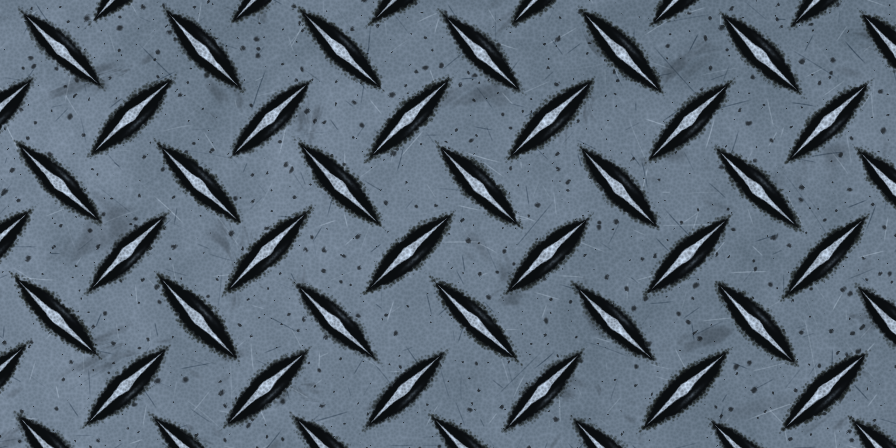
Give the GLSL for this texture, as a Shadertoy shader.

```glsl
float hash(vec2 p) {
    vec3 q = fract(p.xyx * vec3(0.1031, 0.1030, 0.0973));
    q += dot(q, q.yzx + 33.33);
    return fract((q.x + q.y) * q.z);
}

vec2 hash2(vec2 p) {
    return vec2(hash(p), hash(p + 71.7));
}

// Cellular noise: x is the distance to the nearest point, y its random value
vec2 cellular(vec2 p) {
    vec2 cell = floor(p), nearest = vec2(9.0, 0.0);
    for (int j = -1; j <= 1; j++)
    for (int i = -1; i <= 1; i++) {
        vec2 id = cell + vec2(i, j);
        float d = length(id + hash2(id) - p);
        if (d < nearest.x) nearest = vec2(d, hash(id + 19.3));
    }
    return nearest;
}

mat2 rotation(float a) {
    return mat2(cos(a), sin(a), -sin(a), cos(a));
}

// Layered, warped sines, roughly -1 to 1
float mottle(vec2 p) {
    float sum = 0.0, weight = 0.5;
    for (int i = 0; i < 5; i++) {
        p = rotation(0.9) * p * 1.8 + 1.3 * sin(p.yx * 0.9 + float(i));
        sum += weight * sin(p.x) * cos(p.y);
        weight *= 0.68;
    }
    return sum;
}

// Short hairlines, one per grid cell: bright ones positive, dark ones negative
float scratches(vec2 p, float pixel) {
    float sum = 0.0;
    for (int i = 0; i < 6; i++) {
        float scale = 3.0 + 1.6 * float(i);
        vec2 g = rotation(float(i) * 1.1) * p * scale + float(i) * 7.3;
        vec2 id = floor(g), rnd = hash2(id + 5.1);
        vec2 q = rotation(6.283 * rnd.x) * (fract(g) - 0.5 - 0.2 * (rnd - 0.5));
        q.y += 0.25 * (rnd.y - 0.5) * q.x * q.x;
        float halfLength = mix(0.1, 0.38, rnd.y);
        float line = smoothstep(0.0005 + pixel, 0.0, abs(q.y) / scale)
                   * smoothstep(halfLength, halfLength * 0.5, abs(q.x));
        sum += line * (hash(id + 3.7) - 0.55);
    }
    return sum;
}

// Lattice of raised lozenges, lit from the left, leaning by the given angle
void addTreads(inout vec3 color, vec2 p, vec2 origin, float lean, float grain, float pixel) {
    mat2 lattice = mat2(0.3115, -0.0026, 0.006, 0.3015);
    vec2 id = round(inverse(lattice) * (p - origin));
    vec2 rnd = hash2(id + lean * 13.0 + 40.0);
    vec2 q = p - origin - lattice * id - 0.006 * (rnd - 0.5);
    q = rotation(-lean + 0.06 * (rnd.x - 0.5)) * q;
    float along = q.x / mix(0.116, 0.123, rnd.y);
    float across = -sign(lean) * q.y;
    float taper = 1.0 - abs(along);
    float rough = 0.007 * (grain - 0.5) + 0.003 * mottle(p * 30.0);

    // Grime around the foot, heavier on some treads
    float body = abs(across) - mix(0.027, 0.031, rnd.x) * (1.0 - along * along);
    float grime = smoothstep(0.012, -0.002, body + 1.8 * rough);
    color = mix(color, vec3(0.13, 0.15, 0.14), grime * mix(0.6, 0.9, rnd.y));

    // Shaded body with a dull glint on its right shoulder
    float glint = exp(-pow(along / 0.22, 2.0) - pow((across - 0.019) / 0.004, 2.0));
    vec3 shade = vec3(0.04, 0.05, 0.06) + vec3(0.17, 0.19, 0.21) * glint * (0.5 + grain);
    color = mix(color, shade, smoothstep(0.003 + pixel, -0.003, body + 0.6 * rough));

    // Polished left face, swelling at the middle
    float swell = exp(-pow(along / 0.17, 2.0));
    float rightEdge = 0.005 * taper + 0.005 * swell - 0.001;
    float leftEdge = -0.014 * taper - 0.002 * swell + 0.001;
    float face = max(across - rightEdge, leftEdge - across) + 0.25 * rough;
    vec3 polish = vec3(0.65, 0.71, 0.78) * (0.78 + 0.45 * grain + 0.12 * mottle(p * 45.0));
    color = mix(color, polish, smoothstep(pixel, -pixel, face) * smoothstep(0.02, 0.12, taper));
}

void mainImage(out vec4 fragColor, in vec2 fragCoord) {
    vec2 p = fragCoord / iResolution.y;
    float pixel = 1.0 / iResolution.y;
    float grain = cellular(p * 130.0).x;

    // Worn plate, brighter towards the lower left
    float tone = 0.56 + 0.28 * mottle(p * 3.0) + 0.14 * mottle(p * 14.0 + 4.0);
    tone += 0.12 * (1.0 - p.x) - 0.15 * (p.y - 0.5) + 0.5 * (grain - 0.5);
    vec3 color = mix(vec3(0.35, 0.41, 0.465), vec3(0.49, 0.55, 0.62), tone);
    color += 0.24 * scratches(p, pixel);

    // Pits and stains
    vec2 pit = cellular(p * 34.0 + 0.15 * mottle(p * 40.0));
    float pitSize = 0.3 * pow(pit.y, 4.0);
    color *= 1.0 - 0.6 * smoothstep(pitSize + 0.02, pitSize * 0.3, pit.x) * step(0.4, pit.y);
    color *= 1.0 - 0.2 * smoothstep(0.35, 0.9, mottle(p * 9.0 + 2.0));

    addTreads(color, p, vec2(0.141, 0.893), -0.785, grain, pixel);
    addTreads(color, p, vec2(0.293, 0.740), 0.765, grain, pixel);
    fragColor = vec4(clamp(color, 0.0, 1.0), 1.0);
}
```
